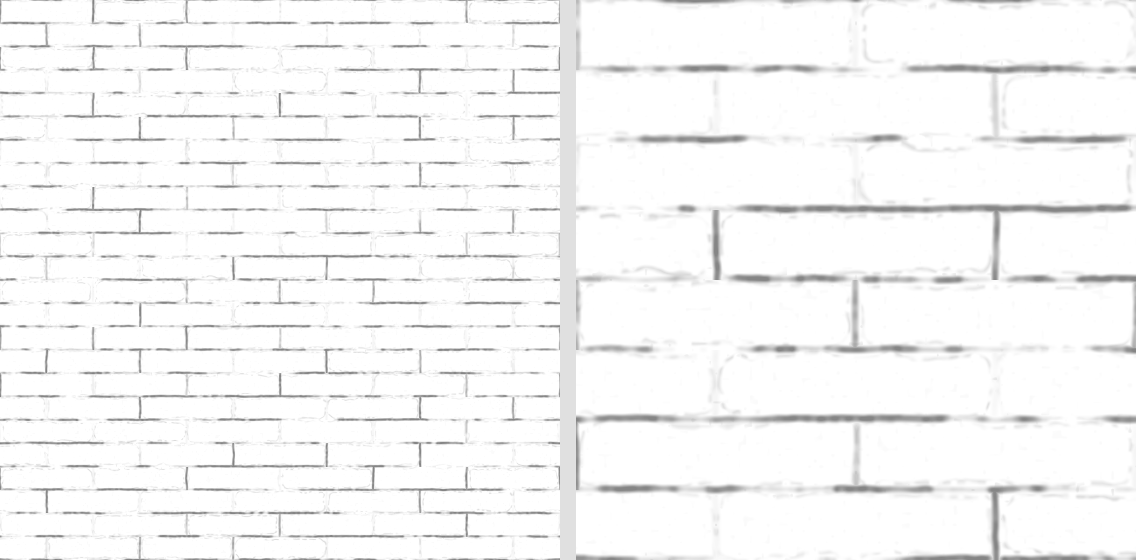
Left: the whole. Right: its middle third, enlarged.
A WebGL 2 fragment shader for this texture map:

```glsl
#version 300 es
precision highp float;
// White painted brick wall in running bond, 6 bricks across and 24 courses up.
// Grey joints open and close along their length by noise; where paint fills them,
// only a faint, grainy, wobbling brick outline is left. The pattern tiles.
uniform vec2 u_resolution;
out vec4 outColor;

const float COURSES = 24.0;       // one unit of length is one course
const float BRICK_LENGTH = 4.0;   // in courses
const float BRICKS = COURSES / BRICK_LENGTH;
const float JOINT_HALF_WIDTH = 0.044;
const vec3 PAINT = vec3(1.0);
const vec3 JOINT = vec3(0.52);
const vec3 OUTLINE = vec3(0.82);

// Integer hash of a lattice point, 0 to 1
float hash(vec2 p, float seed) {
    uvec3 v = uvec3(ivec3(vec3(p, seed)) + 4096);
    uint h = v.x * 1597334677u ^ v.y * 3812015801u ^ v.z * 2798796413u;
    h = (h ^ (h >> 16)) * 2246822519u;
    h = (h ^ (h >> 13)) * 3266489917u;
    return float((h ^ (h >> 16)) >> 8) / 16777216.0;
}

// Value noise that repeats after the given period
float noise(vec2 p, vec2 period, float seed) {
    vec2 cell = floor(p), f = fract(p);
    f = f * f * (3.0 - 2.0 * f);
    vec2 a = mod(cell, period), b = mod(cell + 1.0, period);
    return mix(mix(hash(a, seed), hash(vec2(b.x, a.y), seed), f.x),
               mix(hash(vec2(a.x, b.y), seed), hash(b, seed), f.x), f.y);
}

// Noise over the whole wall at a number of lattice points per course
float wallNoise(vec2 p, float frequency, float seed) {
    return noise(p * frequency, vec2(COURSES * frequency), seed);
}

float roundedBox(vec2 p, vec2 halfSize, float radius) {
    vec2 d = abs(p) - halfSize + radius;
    return length(max(d, 0.0)) + min(max(d.x, d.y), 0.0) - radius;
}

// Coverage of a line, from the distance to its centre
float stroke(float dist, float halfWidth, float softness) {
    return 1.0 - smoothstep(halfWidth - softness, halfWidth + softness, abs(dist));
}

// How far a bed joint is open at x: short dashes on a faint, broken base line
float bedOpenness(float x, float joint) {
    float row = mod(joint, COURSES);
    float dashes = 0.45 * noise(vec2(x, row), vec2(COURSES), 11.0)
                 + 0.35 * noise(vec2(x * 2.0, row), vec2(COURSES * 2.0, COURSES), 12.0)
                 + 0.20 * noise(vec2(x * 5.0, row), vec2(COURSES * 5.0, COURSES), 13.0);
    return 0.25 * smoothstep(0.28, 0.42, dashes) + 0.75 * smoothstep(0.42, 0.62, dashes);
}

// How far a head joint is open; most are nearly closed
float headOpenness(vec2 joint, float y, float fill) {
    vec2 id = mod(joint, vec2(BRICKS, COURSES));
    float amount = smoothstep(0.35, 0.85, hash(id, 21.0) - 0.2 * (fill - 0.5));
    float worn = noise(vec2(id.x, y * 3.0), vec2(BRICKS, COURSES * 3.0), 22.0);
    return max(amount, 0.08) * smoothstep(-0.1, 0.6, worn + 0.3 * amount);
}

void main() {
    vec2 p = gl_FragCoord.xy / u_resolution * COURSES;
    float pixel = COURSES / min(u_resolution.x, u_resolution.y);
    float softness = max(0.038, 0.7 * pixel);

    // Broad patches of thicker paint, small wobble and fine grain
    float fill = wallNoise(p, 0.25, 1.0);
    float wobble = wallNoise(p, 2.0, 2.0) - 0.5 + 0.5 * (wallNoise(p, 6.0, 3.0) - 0.5);
    float grain = wallNoise(p, 10.0, 4.0);

    // Running bond: every other course is shifted by half a brick
    float course = floor(p.y);
    float shift = 0.5 * (1.0 - mod(course, 2.0));
    float along = p.x / BRICK_LENGTH - shift;
    vec2 brick = mod(vec2(floor(along), course), vec2(BRICKS, COURSES));
    vec2 local = vec2((fract(along) - 0.5) * BRICK_LENGTH, fract(p.y) - 0.5);

    // Open joints, thinner where they are nearly closed
    float bed = floor(p.y + 0.5);
    float head = floor(along + 0.5);
    float bedOpen = bedOpenness(p.x, bed);
    float headOpen = headOpenness(vec2(head, course), p.y, fill);
    float bedLine = stroke(p.y - bed - 0.015 + 0.03 * wobble,
                           JOINT_HALF_WIDTH * (0.65 + 0.4 * bedOpen), softness);
    float headLine = stroke((along - head) * BRICK_LENGTH + 0.04 * wobble,
                            JOINT_HALF_WIDTH, softness);
    float joints = max(bedLine * bedOpen, headLine * headOpen);
    joints *= 0.78 + 0.35 * grain;

    // Faint painted-over outline with rounded, uneven corners
    float roughness = hash(brick, 31.0);
    float radius = mix(0.06, 0.26, roughness);
    vec2 halfBrick = vec2(0.5 * BRICK_LENGTH, 0.5) - mix(0.04, 0.1, roughness);
    float edge = roundedBox(local, halfBrick, radius) + 0.13 * wobble;
    float outline = stroke(edge, 0.025, softness);
    outline *= smoothstep(0.2, 0.85, grain) * mix(0.35, 0.85, roughness);

    // Sparse pits on the brick faces and in the filled mortar
    float pits = smoothstep(0.82, 0.98, wallNoise(p, 12.0, 5.0));
    pits *= 0.1 + 0.3 * smoothstep(-0.06, 0.04, edge);

    vec3 color = mix(PAINT, OUTLINE, max(outline, pits));
    color = mix(color, JOINT, clamp(joints, 0.0, 1.0));
    outColor = vec4(color, 1.0);
}
```
